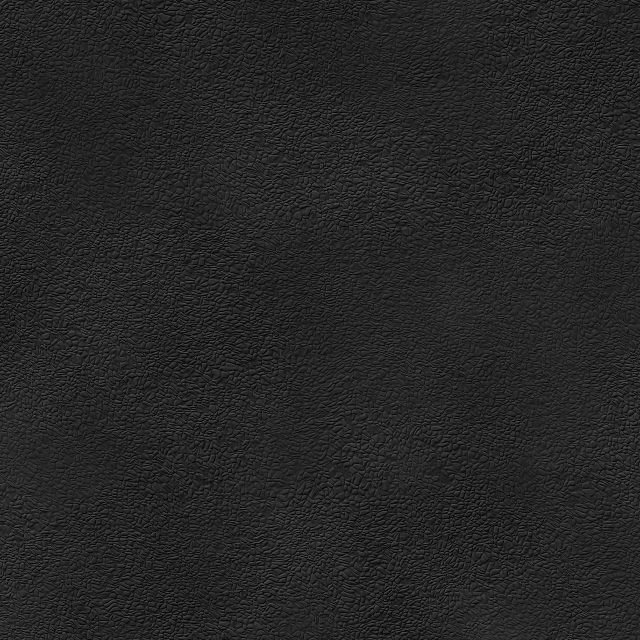
Write a WebGL 1 fragment shader that draws this texture.

```glsl
precision highp float;
uniform vec2 u_resolution;

vec2 hash2(vec2 p) {
  vec3 q = fract(p.xyx * vec3(0.1031, 0.1030, 0.0973));
  q += dot(q, q.yzx + 33.33);
  return fract((q.xx + q.yz) * q.zy);
}

float noise(vec2 p) {
  vec2 i = floor(p), f = fract(p);
  f = f * f * (3.0 - 2.0 * f);
  float low = mix(hash2(i).x, hash2(i + vec2(1.0, 0.0)).x, f.x);
  float high = mix(hash2(i + vec2(0.0, 1.0)).x, hash2(i + 1.0).x, f.x);
  return mix(low, high, f.y);
}

float fbm(vec2 p) {
  float sum = 0.0, weight = 0.5;
  for (int i = 0; i < 4; i++) {
    sum += weight * noise(p);
    p = mat2(1.6, 1.2, -1.2, 1.6) * p + 7.3;
    weight *= 0.5;
  }
  return sum / 0.9375;
}

// Gap between the nearest and second nearest cell points: zero in a crease
float creaseDistance(vec2 p) {
  vec2 cell = floor(p), f = fract(p);
  float nearest = 8.0, second = 8.0;
  for (int y = -1; y <= 1; y++) {
    for (int x = -1; x <= 1; x++) {
      vec2 offset = vec2(float(x), float(y));
      float d = length(offset + hash2(cell + offset) - f);
      second = min(second, max(nearest, d));
      nearest = min(nearest, d);
    }
  }
  return second - nearest;
}

// Fine hide: flattened pebbles and short wrinkles, tilted and bent by a slow warp
float hideHeight(vec2 p) {
  vec2 bend = vec2(fbm(p * 5.0 + 3.0), fbm(p * 5.0 + 41.0)) - 0.5;
  vec2 ripple = vec2(noise(p * 90.0 + 11.0), noise(p * 90.0 + 83.0)) - 0.5;
  vec2 q = p + bend * 0.07 + ripple * 0.007;
  q = mat2(0.97, 0.24, -0.24, 0.97) * q + 2.0;
  float pebble = smoothstep(-0.1, 0.55, creaseDistance(q * vec2(108.0, 172.0)));
  float wrinkle = noise(q * vec2(95.0, 200.0) + 31.0);
  float pores = noise(p * vec2(300.0, 360.0));
  return 0.85 * pebble + 0.5 * wrinkle + 0.35 * pores;
}

void main() {
  vec2 p = gl_FragCoord.xy / min(u_resolution.x, u_resolution.y);

  // Light from the upper left picks out the slopes of each pebble
  float height = hideHeight(p);
  float slope = height - hideHeight(p + vec2(-0.0007, 0.0015));

  // Worn patches: soft changes in sheen and in grain depth
  float sheen = fbm(p * vec2(6.5, 5.5) + 17.0) - 0.5;
  float depth = 0.75 + 0.5 * smoothstep(0.3, 0.7, fbm(p * 7.0 + 59.0));

  float grain = 0.14 * slope + 0.035 * (height - 0.87);
  float speckle = 0.03 * (noise(p * 420.0 + 5.0) - 0.5);
  float gray = 0.147 + depth * grain + 0.06 * sheen + speckle;
  gl_FragColor = vec4(vec3(clamp(gray, 0.035, 0.34)), 1.0);
}
```
